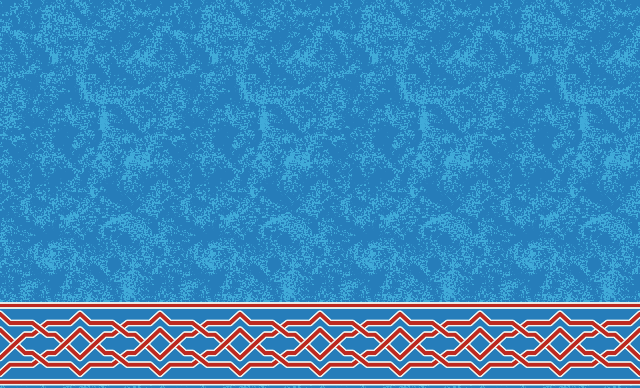
Write a Shadertoy shader that draws this pattern.

```glsl
// Mottled blue cloth above a border of interlaced red and white ribbons.

const float WIDTH = 768.0;          // design units across the canvas
const float TILE = 192.0;           // repeat of the mottled ground
const float KNOT = 96.0;            // repeat of the interlace
const float BAND_MID = 53.0;
const vec3 DEEP_BLUE = vec3(0.15, 0.49, 0.73);
const vec3 PALE_BLUE = vec3(0.25, 0.67, 0.85);
const vec3 CREAM = vec3(0.93, 0.96, 0.94);
const vec3 BRICK = vec3(0.74, 0.16, 0.12);

// Unit gradient at a lattice cell, wrapping along x
vec2 gradient(vec2 cell, float wrap) {
    cell.x = mod(cell.x, wrap);
    float angle = 6.2832 * fract(sin(dot(cell, vec2(127.1, 311.7))) * 4375.85);
    return vec2(cos(angle), sin(angle));
}

// Gradient noise with the given number of cells per tile
float noise(vec2 p, float cells) {
    p *= cells / TILE;
    vec2 i = floor(p), f = fract(p);
    vec2 u = f * f * f * (f * (f * 6.0 - 15.0) + 10.0);
    vec2 e = vec2(0.0, 1.0);
    float a = dot(gradient(i, cells), f);
    float b = dot(gradient(i + e.yx, cells), f - e.yx);
    float c = dot(gradient(i + e.xy, cells), f - e.xy);
    float d = dot(gradient(i + e.yy, cells), f - e.yy);
    return mix(mix(a, b, u.x), mix(c, d, u.x), u.y);
}

// Soft falloff around a vertical vein, wrapped on the tile
float vein(float x, float center, float width) {
    float d = mod(x - center + 0.5 * TILE, TILE) - 0.5 * TILE;
    return exp(-d * d / (width * width));
}

// Pale speckles that gather along meandering veins
vec3 mottledCloth(vec2 p) {
    vec2 w = p + 16.0 * vec2(noise(p, 8.0), noise(p + vec2(0.0, 700.0), 8.0));
    float slow = 103.0 + 24.0 * sin((355.0 - w.y) * 0.0251);
    float quick = 176.0 + 16.0 * cos((335.0 - w.y) * 0.0714);
    float veins = vein(w.x, slow, 15.0) + 0.8 * vein(w.x, quick, 13.0);
    veins += vein(w.x, 133.0, 28.0) * exp(-pow((w.y - 197.0) / 9.0, 2.0));
    float cloud = 0.5 * noise(w, 8.0) + 0.45 * noise(w, 16.0) + 0.3 * noise(p, 32.0);
    float grain = 0.8 * noise(p, 80.0);
    float pale = smoothstep(0.1, 0.27, cloud + grain + 0.16 * veins);
    return mix(DEEP_BLUE, PALE_BLUE, pale);
}

float cover(float d, float soft) {
    return 1.0 - smoothstep(-0.5 * soft, 0.5 * soft, d);
}

// Red stripe with cream edges, laid over a base colour
vec3 ribbon(vec3 base, float d, float core, float edge, float soft) {
    base = mix(base, CREAM, cover(d - edge, soft));
    return mix(base, BRICK, cover(d - core, soft));
}

float segment(vec2 p, vec2 a, vec2 b) {
    vec2 ab = b - a;
    return length(p - a - ab * clamp(dot(p - a, ab) / dot(ab, ab), 0.0, 1.0));
}

float line(vec2 p, vec2 dir) {
    return abs(dot(p, normalize(vec2(-dir.y, dir.x))));
}

// One quarter of the knot, folded into the positive corner
float strands(vec2 p) {
    vec2 path[8] = vec2[8](vec2(0, 36), vec2(12, 25), vec2(39, 25), vec2(48, 18),
                           vec2(39, 11), vec2(30, 11), vec2(18, 0), vec2(0, 17));
    float d = 1e3;
    for (int i = 0; i < 7; i++) d = min(d, segment(p, path[i], path[i + 1]));
    return d;
}

// Redraws the upper strand where two cross
vec3 overpass(vec3 base, vec2 p, vec2 dir, float reach, float soft) {
    vec3 top = ribbon(base, line(p, dir), 2.3, 4.1, soft);
    return abs(p.x) < reach && abs(p.y) < reach ? top : base;
}

vec3 interlace(vec2 p, float soft) {
    float x = mod(p.x + 0.5 * KNOT, KNOT) - 0.5 * KNOT;
    vec3 col = ribbon(DEEP_BLUE, strands(abs(vec2(x, p.y))), 2.3, 4.1, soft);
    vec2 outer = vec2(mod(p.x, KNOT) - 48.0, p.y - 18.0 * sign(p.y));
    vec2 inner = vec2(x - 18.0 * sign(x), p.y);
    col = overpass(col, outer, vec2(9.0, -7.0), 6.5, soft);
    return overpass(col, inner, vec2(12.0, 11.0), 7.5, soft);
}

void mainImage(out vec4 fragColor, in vec2 fragCoord) {
    float soft = WIDTH / iResolution.x;
    vec2 p = fragCoord * soft;

    // Ground, then the border band
    float band = cover(abs(p.y - BAND_MID) - 46.0, soft);
    vec3 col = mix(mottledCloth(p), interlace(p - vec2(0.0, BAND_MID), soft), band);

    // Straight rails above and below the knots
    float rail = abs(abs(p.y - BAND_MID) - 46.0);
    col = ribbon(col, rail, 2.0, 4.0, soft);
    fragColor = vec4(col, 1.0);
}
```
